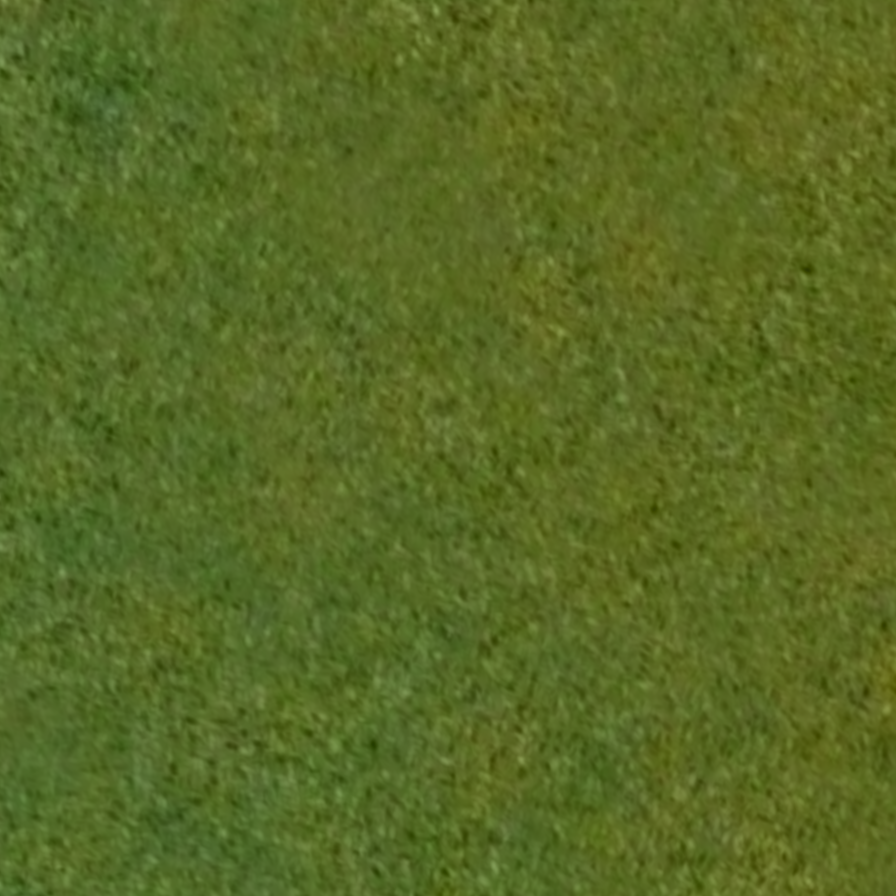
Give the GLSL for this texture, as a Shadertoy shader.

```glsl
// Mown grass seen from above: soft, short blades with dark gaps between them.
// Layers of cellular noise scatter smooth elongated marks, light or dark;
// larger round marks and slow sines tint the lawn from cool green to olive.

const vec3 GRASS_GREEN = vec3(0.345, 0.415, 0.143);
const vec3 LIGHT_SHIFT = vec3(0.96, 1.03, 0.98);
const vec3 WARM_SHIFT  = vec3(0.034, -0.008, -0.020);
const vec3 HAZE_SHIFT  = vec3(-0.006, -0.004, 0.036);

const vec2 BLADE_SHAPE = vec2(0.50, 0.92);
const vec2 TUFT_SHAPE  = vec2(0.65, 0.95);
const vec2 PATCH_SHAPE = vec2(0.98, 0.98);

// Three random values in 0..1 from a cell and a seed
vec3 hash3(vec2 cell, float seed) {
    vec3 q = fract(vec3(cell.xyx + seed * 17.3) * vec3(0.1031, 0.1030, 0.0973));
    q += dot(q, q.yxz + 33.33);
    return fract((q.xxy + q.yzz) * q.zyx);
}

// Smooth elliptical mark; halfSize is its width and length
float softMark(vec2 offset, float angle, vec2 halfSize) {
    float c = cos(angle), s = sin(angle);
    vec2 local = vec2(c * offset.x + s * offset.y, c * offset.y - s * offset.x);
    local /= halfSize;
    float falloff = max(0.0, 1.0 - dot(local, local));
    return falloff * falloff;
}

// Signed sum of two jittered marks per cell; marks reach at most one cell
float scatter(vec2 p, float cells, float seed, vec2 halfSize, float lean, float spread) {
    vec2 q = p * cells;
    vec2 home = floor(q);
    float total = 0.0;
    for (int y = -1; y <= 1; y++) {
        for (int x = -1; x <= 1; x++) {
            vec2 cell = home + vec2(x, y);
            for (int k = 0; k < 2; k++) {
                float markSeed = seed + float(k) * 0.5;
                vec3 place = hash3(cell, markSeed);
                vec3 style = hash3(cell, markSeed + 31.0);
                float angle = lean + spread * (style.x - 0.5);
                vec2 size = halfSize * mix(0.78, 1.0, style.y);
                float tone = 2.0 * style.z - 1.0;
                total += tone * softMark(q - cell - place.xy, angle, size);
            }
        }
    }
    return total;
}

// Slow wandering wave used for lean and broad tint
float slowWave(vec2 p, float phase) {
    return 0.5 * sin(5.1 * p.x + 3.2 * p.y + phase)
         + 0.5 * sin(7.3 * p.y - 4.4 * p.x + 2.3 * phase);
}

void mainImage(out vec4 fragColor, in vec2 fragCoord) {
    vec2 p = fragCoord / iResolution.y;

    // Blades lean mostly up and to the left
    float lean = 0.48 + 0.30 * slowWave(p, 0.7);
    float blades = scatter(p, 72.0, 1.0, BLADE_SHAPE, lean, 1.5);
    float fibres = scatter(p, 104.0, 5.0, BLADE_SHAPE, lean, 2.2);
    float tufts = scatter(p, 34.0, 9.0, TUFT_SHAPE, lean, 2.4);

    // Uneven wear changes the contrast and the tint
    float wear = scatter(p, 8.0, 13.0, PATCH_SHAPE, 0.0, 0.0);
    float patches = scatter(p, 11.0, 17.0, PATCH_SHAPE, 0.0, 0.0);
    float specks = scatter(p, 42.0, 21.0, TUFT_SHAPE, lean, 3.0);
    float haze = scatter(p, 24.0, 25.0, PATCH_SHAPE, 0.0, 0.0);

    float contrast = clamp(1.0 + 0.28 * wear, 0.6, 1.45);
    float grain = 0.071 * blades + 0.034 * fibres + 0.020 * tufts;
    float light = contrast * grain + 0.009 * patches;

    // Cool at the left, olive toward the upper right
    float warmth = 1.1 * (p.x - 0.5) + 0.4 * (p.y - 0.5)
                 + 0.25 * slowWave(p, 2.1) + 0.45 * patches + 0.35 * specks;
    float hazeAmount = 0.4 * (0.5 - p.x) + 0.45 * haze + 0.40 * specks;

    vec3 color = GRASS_GREEN + LIGHT_SHIFT * light
               + WARM_SHIFT * warmth + HAZE_SHIFT * hazeAmount;
    fragColor = vec4(clamp(color, 0.0, 1.0), 1.0);
}
```
